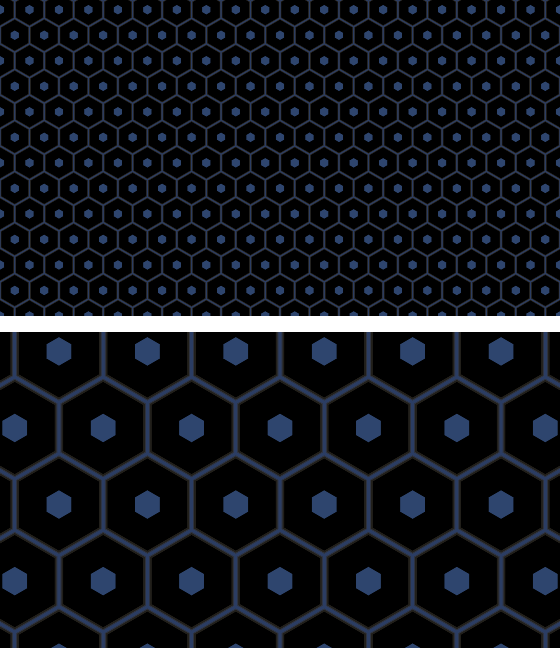
Top, the full canvas; bottom, a detail of the centre.
Reproduce this pattern procedurally as a WebGL 1 fragment shader.

```glsl
precision highp float;
// Dark honeycomb: pointy-top hexagonal cells, nineteen across the canvas width,
// each with a small solid blue hexagon at its centre. Cell borders are layered
// bands (blue core, grey shoulder, warm rim) cut from the hexagon distance.

uniform vec2 u_resolution;

const float CELLS_ACROSS = 19.0;
const float CELL_INRADIUS = 0.5;
const float DOT_INRADIUS = 0.14;

// Half widths of the border bands, in cell widths
const float CORE_HALF = 0.017;
const float SHOULDER_HALF = 0.029;
const float RIM_HALF = 0.049;

const vec3 BACKGROUND = vec3(0.0);
const vec3 DOT_BLUE = vec3(0.18, 0.27, 0.43);
const vec3 CORE_BLUE = vec3(0.17, 0.24, 0.39);
const vec3 SHOULDER_GREY = vec3(0.18, 0.20, 0.25);
const vec3 RIM_BROWN = vec3(0.13, 0.12, 0.10);

// Offset from the nearest centre of a hexagonal lattice with unit spacing
vec2 hexCell(vec2 p) {
  vec2 period = vec2(1.0, sqrt(3.0));
  vec2 evenRow = mod(p + 0.5 * period, period) - 0.5 * period;
  vec2 oddRow = mod(p, period) - 0.5 * period;
  return dot(evenRow, evenRow) < dot(oddRow, oddRow) ? evenRow : oddRow;
}

// Inradius of the pointy-top hexagon passing through p
float hexRadius(vec2 p) {
  p = abs(p);
  return max(p.x, dot(p, vec2(0.5, 0.5 * sqrt(3.0))));
}

// Coverage of the region where dist is below limit
float coverage(float dist, float limit, float blur) {
  return 1.0 - smoothstep(limit - blur, limit + blur, dist);
}

// Border bands, painted from the outer rim to the core
vec3 paintBorder(vec3 color, float edgeDist, float blur) {
  color = mix(color, RIM_BROWN, coverage(edgeDist, RIM_HALF, blur));
  color = mix(color, SHOULDER_GREY, coverage(edgeDist, SHOULDER_HALF, blur));
  return mix(color, CORE_BLUE, coverage(edgeDist, CORE_HALF, blur));
}

void main() {
  float pixel = CELLS_ACROSS / u_resolution.x;
  vec2 p = gl_FragCoord.xy * pixel;
  float radius = hexRadius(hexCell(p));

  vec3 color = paintBorder(BACKGROUND, CELL_INRADIUS - radius, 0.35 * pixel);
  color = mix(color, DOT_BLUE, coverage(radius, DOT_INRADIUS, 0.5 * pixel));

  gl_FragColor = vec4(color, 1.0);
}
```
